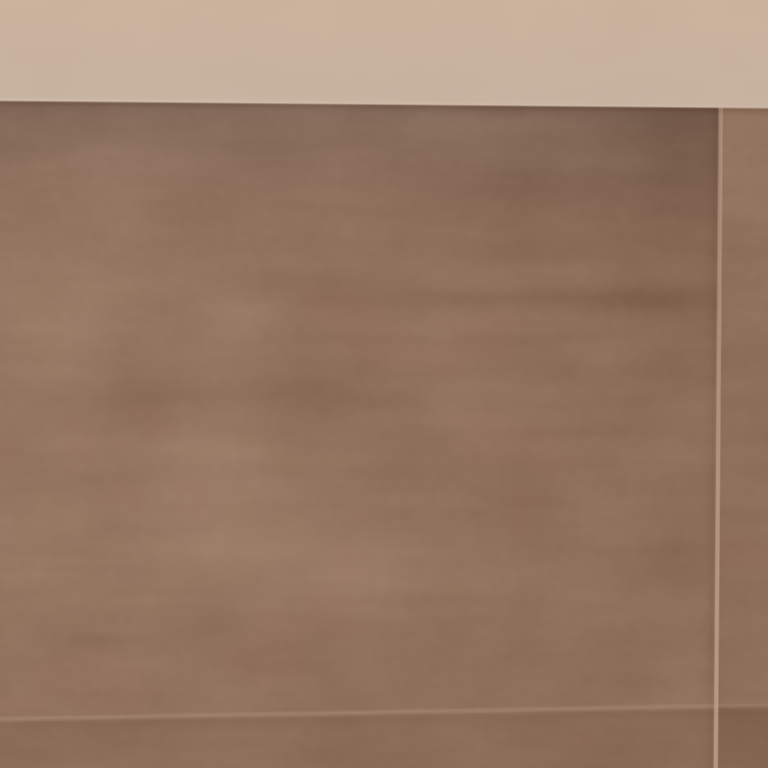
A Shadertoy shader for this texture:

```glsl
// Brown stone wall tiles below a pale plaster band, split by thin grout lines.
// Slightly tilted edges are signed distances; the stone is layered gradient
// noise, stretched sideways for streaks, with broad soft stains on top.

#define WALL_COLOR vec3(0.780, 0.700, 0.628)
#define STONE_COLOR vec3(0.566, 0.446, 0.367)
#define GROUT_COLOR vec3(0.735, 0.625, 0.545)
#define WALL_EDGE 0.8685
#define WALL_TILT -0.0095
#define JOINT_X 0.9320
#define JOINT_Y 0.0635
#define GROUT_WIDTH 0.0028
#define CLOUD_AMOUNT 0.042
#define STREAK_AMOUNT 0.032
#define GRAIN_AMOUNT 0.014

vec2 hashGradient(vec2 cell) {
    vec3 q = fract(cell.xyx * vec3(0.1031, 0.1030, 0.0973));
    q += dot(q, q.yzx + 33.33);
    return fract((q.xx + q.yz) * q.zy) * 2.0 - 1.0;
}

float gradientNoise(vec2 p) {
    vec2 i = floor(p), f = fract(p);
    vec2 u = f * f * f * (f * (f * 6.0 - 15.0) + 10.0);
    vec2 e = vec2(0.0, 1.0);
    float a = dot(hashGradient(i), f);
    float b = dot(hashGradient(i + e.yx), f - e.yx);
    float c = dot(hashGradient(i + e.xy), f - e.xy);
    float d = dot(hashGradient(i + e.yy), f - e.yy);
    return mix(mix(a, b, u.x), mix(c, d, u.x), u.y);
}

float fbm(vec2 p) {
    float sum = 0.0, amplitude = 0.6;
    for (int i = 0; i < 5; i++) {
        sum += amplitude * gradientNoise(p);
        p = mat2(1.6, 0.9, -0.9, 1.6) * p + 7.3;
        amplitude *= 0.55;
    }
    return sum;
}

// Soft elliptical stain, one at its centre
float stain(vec2 p, vec2 center, vec2 radius) {
    vec2 d = (p - center) / radius;
    return exp(-dot(d, d));
}

// Broad light and dark areas of the stone
float stainTone(vec2 p) {
    float tone = 0.0;
    tone += 0.036 * stain(p, vec2(0.07, 0.60), vec2(0.14, 0.12));
    tone += 0.036 * stain(p, vec2(0.29, 0.38), vec2(0.09, 0.09));
    tone += 0.026 * stain(p, vec2(0.31, 0.57), vec2(0.06, 0.05));
    tone += 0.026 * stain(p, vec2(0.42, 0.27), vec2(0.24, 0.06));
    tone += 0.022 * stain(p, vec2(0.10, 0.33), vec2(0.16, 0.12));
    tone -= 0.024 * stain(p, vec2(0.40, 0.50), vec2(0.08, 0.06));
    tone -= 0.022 * stain(p, vec2(0.17, 0.49), vec2(0.07, 0.05));
    tone -= 0.040 * stain(p, vec2(0.67, 0.76), vec2(0.12, 0.035));
    tone -= 0.032 * stain(p, vec2(0.70, 0.611), vec2(0.22, 0.014));
    tone -= 0.030 * stain(p, vec2(0.88, 0.60), vec2(0.09, 0.02));
    tone -= 0.045 * stain(p, vec2(0.92, 0.80), vec2(0.17, 0.16));
    tone -= 0.028 * stain(p, vec2(0.89, 0.27), vec2(0.05, 0.05));
    tone -= 0.024 * stain(p, vec2(0.14, 0.165), vec2(0.07, 0.012));
    tone -= 0.020 * stain(p, vec2(0.69, 0.155), vec2(0.04, 0.025));
    return tone;
}

vec3 stone(vec2 p, float belowWall, float rightTile, float lowerTile) {
    vec2 q = p + vec2(3.7 * rightTile, 5.1 * lowerTile);
    float mainTile = (1.0 - rightTile) * (1.0 - lowerTile);
    float tone = CLOUD_AMOUNT * fbm(q * vec2(7.0, 9.0) + 2.4);
    tone += STREAK_AMOUNT * fbm(q * vec2(4.0, 30.0) + 11.0);
    tone += GRAIN_AMOUNT * fbm(q * 65.0);
    tone += mainTile * stainTone(p);
    tone += 0.022 * rightTile * smoothstep(0.55, 0.85, p.y);
    tone -= lowerTile * mix(0.016, 0.045, rightTile);
    tone -= 0.012 * smoothstep(0.35, 0.95, p.x);

    // Cool shade under the plaster, warm and green drifts elsewhere
    float shade = exp(-belowWall / 0.075);
    vec3 color = STONE_COLOR + tone * vec3(1.0, 0.97, 0.92);
    color += shade * (1.0 - rightTile) * vec3(-0.050, -0.030, -0.010);
    float drift = fbm(p * vec2(4.0, 6.0) + 20.0);
    return color + drift * vec3(0.010, -0.008, 0.006);
}

void mainImage(out vec4 fragColor, in vec2 fragCoord) {
    vec2 p = fragCoord / iResolution.xy;
    float aa = 1.0 / iResolution.y;

    // Distances to the plaster edge and both grout joints
    float wallDistance = p.y - (WALL_EDGE + WALL_TILT * p.x);
    float jointX = p.x - (JOINT_X + 0.0075 * p.y);
    float jointY = p.y - (JOINT_Y + 0.0180 * min(p.x, JOINT_X));
    float rightTile = smoothstep(-aa, aa, jointX);
    float lowerTile = smoothstep(aa, -aa, jointY);

    vec3 color = stone(p, max(-wallDistance, 0.0), rightTile, lowerTile);

    // Grout: bright upright line, faint level line, soft shadow beside each
    color -= 0.030 * exp(-abs(jointX + 0.007) / 0.006);
    color -= 0.018 * exp(-abs(jointY + 0.009) / 0.007);
    float upright = smoothstep(GROUT_WIDTH + aa, GROUT_WIDTH - aa, abs(jointX));
    float level = smoothstep(GROUT_WIDTH * 2.0, 0.0, abs(jointY));
    color = mix(color, GROUT_COLOR, level * mix(0.32, 0.20, rightTile));
    color = mix(color, GROUT_COLOR, upright * mix(0.85, 0.62, smoothstep(0.1, 0.8, p.y)));

    // Plaster: faint mottling, warmer at the upper right, pale lower lip
    vec3 wall = WALL_COLOR + 0.012 * fbm(p * vec2(8.0, 14.0) + 4.0);
    wall += vec3(0.014, 0.003, -0.012) * smoothstep(0.87, 1.0, p.y);
    wall += 0.035 * exp(-abs(wallDistance - 0.002) / 0.002) * (1.0 - 0.6 * p.x);
    color -= 0.055 * exp(-abs(wallDistance + 0.003) / 0.004);
    color = mix(color, wall, smoothstep(-1.2 * aa, 1.2 * aa, wallDistance));

    fragColor = vec4(clamp(color, 0.0, 1.0), 1.0);
}
```
